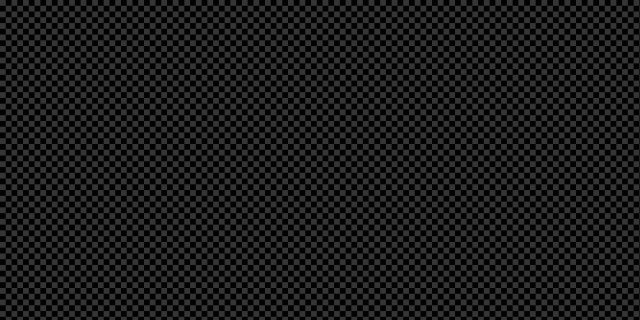
Give the GLSL for this pattern, as a Shadertoy shader.

```glsl
// Fine checkerboard of charcoal and near-black squares, anchored at the top left.

const float CELL_SIZE = 0.018; // side of a square, in canvas heights
const vec3 CHARCOAL = vec3(0.208);
const vec3 NEAR_BLACK = vec3(0.008);

// Integral of a square wave that is +1 on [0,1) and -1 on [1,2).
vec2 squareWaveIntegral(vec2 x) {
    return 1.0 - abs(mod(x, 2.0) - 1.0);
}

// Square wave averaged over a window, which smooths its edges.
vec2 smoothSquareWave(vec2 x, float window) {
    vec2 halfWindow = vec2(0.5 * window);
    return (squareWaveIntegral(x + halfWindow) - squareWaveIntegral(x - halfWindow)) / window;
}

// Coverage of the light squares, from 0 to 1; the top left square is light.
float checker(vec2 cellPos, float window) {
    vec2 wave = smoothSquareWave(cellPos, window);
    return 0.5 + 0.5 * wave.x * wave.y;
}

void mainImage(out vec4 fragColor, in vec2 fragCoord) {
    // Canvas position in heights, measured from the top left corner
    vec2 pos = vec2(fragCoord.x, iResolution.y - fragCoord.y) / iResolution.y;

    // One pixel, measured in squares
    float pixelWidth = 1.0 / (iResolution.y * CELL_SIZE);

    float light = checker(pos / CELL_SIZE, pixelWidth);
    fragColor = vec4(mix(NEAR_BLACK, CHARCOAL, light), 1.0);
}
```
